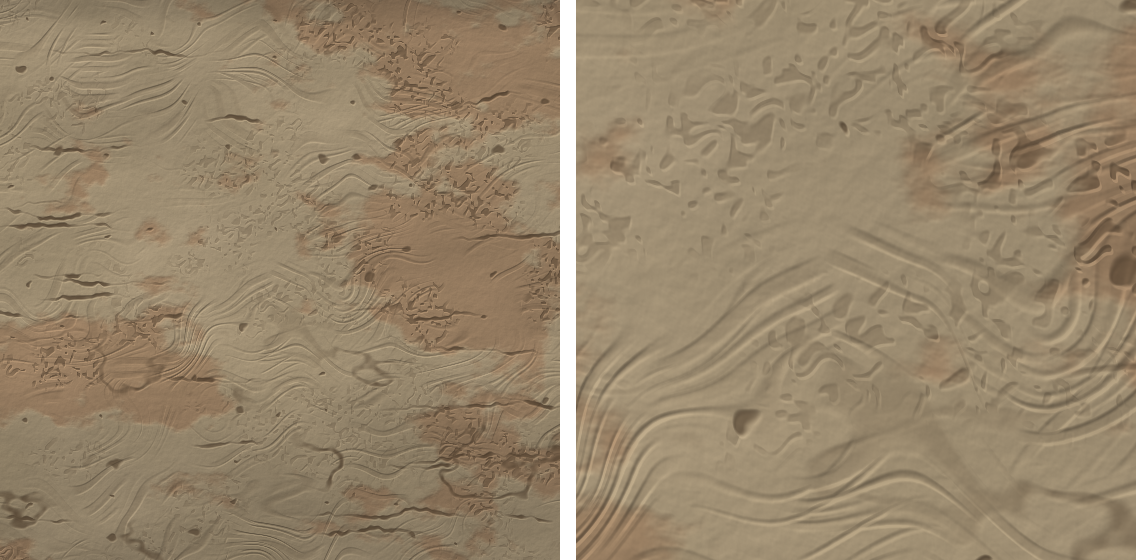
Left: the whole. Right: its middle third, enlarged.
Give the GLSL for this texture, as a three.js fragment shader.

```glsl
// Weathered clay plaster: a pale coat over reddish ground, with trowel scratches, pores, pits and cracks.
varying vec2 vUv;

float hash(vec2 p) {
  vec3 q = fract(p.xyx * 0.1031);
  q += dot(q, q.yzx + 33.33);
  return fract((q.x + q.y) * q.z);
}

vec2 hash2(vec2 p) {
  return vec2(hash(p), hash(p + 57.3));
}

float noise(vec2 p) {
  vec2 i = floor(p), f = fract(p);
  f = f * f * (3.0 - 2.0 * f);
  return mix(mix(hash(i), hash(i + vec2(1, 0)), f.x),
             mix(hash(i + vec2(0, 1)), hash(i + vec2(1, 1)), f.x), f.y);
}

float fbm(vec2 p) {
  float sum = 0.0, amp = 0.52;
  for (int i = 0; i < 5; i++) {
    sum += amp * noise(p);
    p = mat2(1.6, 1.2, -1.2, 1.6) * p + 11.7;
    amp *= 0.5;
  }
  return sum;
}

// Ragged patches of the pale top coat, wider than tall
float coatMask(vec2 p) {
  vec2 warp = vec2(fbm(p * 6.0), fbm(p * 6.0 + 9.0)) - 0.5;
  float n = fbm((p + 0.07 * warp) * vec2(3.6, 6.0) + 3.0);
  n += 0.3 * (fbm(p * vec2(22.0, 32.0)) - 0.5);
  return smoothstep(0.42, 0.52, n);
}

// Bundles of slightly curved parallel scratches, one direction per Voronoi cell
float scratches(vec2 p, float scale, float seed) {
  vec2 g = p * scale + 0.5 * vec2(noise(p * 13.0), noise(p * 13.0 + 31.0)) + seed;
  vec2 cell = floor(g), id = cell, local = vec2(0.0);
  float near = 9.0, next = 9.0;
  for (int y = -1; y <= 1; y++)
    for (int x = -1; x <= 1; x++) {
      vec2 c = cell + vec2(x, y);
      vec2 d = g - c - hash2(c);
      float len = length(d);
      if (len < near) { next = near; near = len; id = c; local = d; }
      else next = min(next, len);
    }
  float angle = mix(-0.6, 1.1, hash(id + 4.0));
  vec2 r = mat2(cos(angle), -sin(angle), sin(angle), cos(angle)) * local / scale;
  r.y += (hash(id + 8.0) - 0.5) * 5.0 * r.x * r.x;
  float groove = smoothstep(0.5, 0.92, noise(r * vec2(9.0, 165.0) + id * 17.0));
  return groove * smoothstep(0.0, 0.3, next - near) * smoothstep(0.1, 0.8, hash(id + 2.0));
}

// Scattered round holes
float pits(vec2 p) {
  vec2 g = p * 13.0 + 0.12 * noise(p * 90.0), cell = floor(g);
  vec2 center = 0.25 + 0.5 * hash2(cell);
  float radius = mix(0.03, 0.14, pow(hash(cell + 6.0), 3.0));
  float hole = 1.0 - smoothstep(radius * 0.6, radius + 0.03, length((g - cell - center) * vec2(0.85, 1.1)));
  return hole * step(0.7, hash(cell + 3.0));
}

// Broken, mostly level cracks, and curled flake edges near the bottom
float cracks(vec2 p) {
  float dark = 0.0;
  for (int i = 0; i < 26; i++) {
    float k = float(i);
    vec2 center = vec2(hash(vec2(k, 1.0)), mix(0.04, 0.92, hash(vec2(k, 5.0))));
    float reach = mix(0.04, 0.19, hash(vec2(k, 9.0)));
    vec2 d = p - center;
    if (abs(d.x) > reach || abs(d.y) > 0.03) continue;
    float taper = 1.0 - pow(abs(d.x) / reach, 2.0);
    d.y += 0.02 * (noise(vec2(p.x * 12.0, k * 7.0)) - 0.5) + 0.006 * (noise(vec2(p.x * 80.0, k)) - 0.5);
    float body = smoothstep(0.3, 0.7, noise(vec2(p.x * 38.0, k * 3.0)));
    float width = 0.0015 + 0.005 * taper * body * noise(p * 130.0);
    dark = max(dark, (1.0 - smoothstep(width * 0.3, width + 0.0012, abs(d.y))) * taper * (0.2 + 0.8 * body));
  }
  float contour = abs(fbm(p * vec2(3.0, 4.5) + 20.0) - 0.5);
  float flake = 1.0 - smoothstep(0.002, 0.016, contour);
  flake *= smoothstep(0.5, 0.68, noise(p * 6.0 + 40.0)) * (1.0 - smoothstep(0.25, 0.5, p.y));
  return max(dark, flake * (0.35 + 0.65 * noise(p * 110.0)));
}

// Returns height, coat cover and depth of dark hollows
vec3 surface(vec2 p) {
  float coat = coatMask(p);
  float worn = smoothstep(0.46, 0.66, fbm(p * vec2(8.0, 11.0) + 60.0));
  float pores = smoothstep(0.56, 0.8, noise(p * 175.0 + 3.0 * noise(p * 60.0))) * worn * (1.0 - 0.6 * coat);
  float lines = max(scratches(p, 5.0, 0.0), 0.8 * scratches(p, 8.0, 21.0));
  float hollow = max(max(cracks(p), 0.8 * pits(p)), 0.6 * pores);
  float grain = 0.28 * fbm(p * 120.0) + 0.5 * fbm(p * vec2(18.0, 30.0) + 5.0);
  float height = 0.5 * coat + grain - 0.45 * lines - 0.6 * hollow;
  return vec3(height, coat, max(hollow, 0.2 * lines));
}

void main() {
  vec2 p = vUv;
  vec3 here = surface(p);
  float relief = here.x - surface(p + vec2(-0.001, 0.0018)).x;

  // Pigment of ground and coat, with broad stains
  vec3 ground = mix(vec3(0.55, 0.45, 0.345), vec3(0.61, 0.495, 0.385), fbm(p * 9.0 + 70.0));
  vec3 coat = mix(vec3(0.575, 0.515, 0.41), vec3(0.635, 0.57, 0.465), fbm(p * 7.0 + 15.0));
  vec3 color = mix(ground, coat, 0.12 + 0.88 * here.y);
  color *= 0.93 + 0.16 * fbm(p * vec2(4.0, 9.0) + 33.0);

  // Soiled top and bottom
  float soil = smoothstep(0.93, 1.0, p.y) + smoothstep(0.4, 0.0, p.y);
  color *= 1.0 - 0.13 * soil * (0.5 + fbm(p * vec2(5.0, 14.0)));

  // Raking light from above, then dark hollows
  color *= 1.0 + clamp(0.65 * relief, -0.28, 0.16);
  color = mix(color, vec3(0.29, 0.225, 0.16), 0.72 * here.z);
  gl_FragColor = vec4(color, 1.0);
}
```
